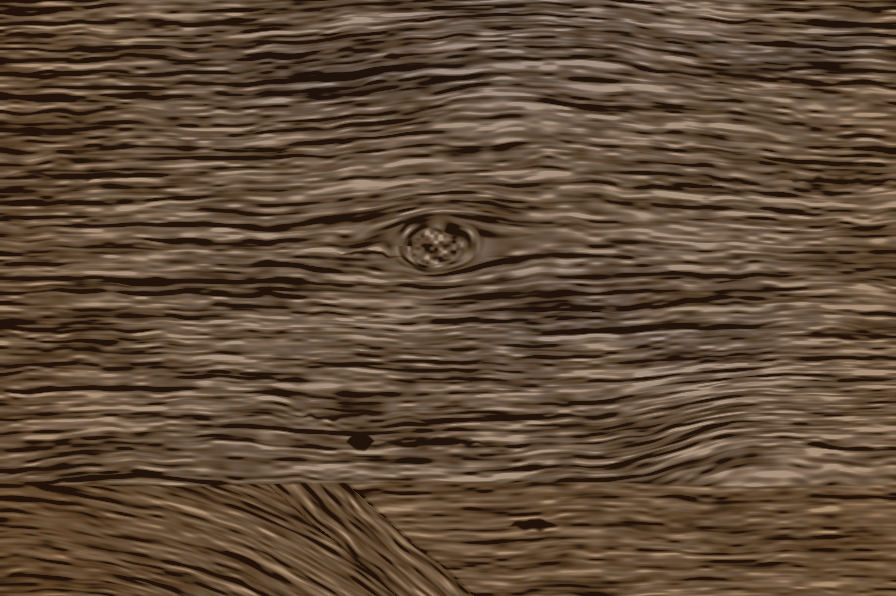
Give the GLSL for this texture, as a Shadertoy shader.

```glsl
// Weathered timber: cracked horizontal grain around a knot, above a warmer jointed plank.
const vec2  KNOT        = vec2(0.732, 0.588);  // knot centre, in canvas heights
const float KNOT_SIZE   = 0.05;
const float SEAM_Y      = 0.188;               // joint between the two planks
const vec2  CUT_POINT   = vec2(0.59, 0.18);    // diagonal cut in the lower plank
const vec2  CUT_NORMAL  = vec2(0.66, 0.75);
const float CUT_WIDTH   = 0.085;
const float BASE_TONE   = 0.60;
const float FIBRE_DEPTH = 1.25;
const float RELIEF      = 1.1;
const float CRACK_DEPTH = 0.5;
const float CRACK_WIDTH = 0.25;                // share of a grain row
const float SOFT        = 0.003;               // edge softness
// Wood colours from dark to light, and the tone at which each is reached
const vec3 WOOD[6] = vec3[6](
    vec3(0.13, 0.07, 0.04), vec3(0.26, 0.19, 0.12), vec3(0.36, 0.27, 0.18),
    vec3(0.40, 0.33, 0.27), vec3(0.51, 0.42, 0.34), vec3(0.66, 0.57, 0.49));
const float STOPS[6] = float[6](0.03, 0.16, 0.35, 0.56, 0.79, 1.0);
// Holes and long splits: centre, half length, half thickness
const vec4 SPLITS[9] = vec4[9](
    vec4(0.66, 0.905, 0.016, 0.006), vec4(0.605, 0.26, 0.024, 0.013),
    vec4(0.73, 0.258, 0.09, 0.007),  vec4(0.895, 0.115, 0.042, 0.009),
    vec4(1.42, 0.695, 0.11, 0.005),  vec4(0.12, 0.705, 0.09, 0.003),
    vec4(0.62, 0.575, 0.05, 0.004),  vec4(0.90, 0.572, 0.07, 0.003),
    vec4(0.57, 0.305, 0.08, 0.004));

float hash(vec2 p) {
    vec3 q = fract(vec3(p.xyx) * 0.1031);
    q += dot(q, q.yzx + 33.33);
    return fract((q.x + q.y) * q.z);
}
float noise(vec2 p) {
    vec2 i = floor(p), f = fract(p);
    f = f * f * (3.0 - 2.0 * f);
    return mix(mix(hash(i), hash(i + vec2(1, 0)), f.x),
               mix(hash(i + vec2(0, 1)), hash(i + vec2(1, 1)), f.x), f.y);
}
float blob(vec2 p, vec2 centre, vec2 size) {
    vec2 d = (p - centre) / size;
    return exp(-dot(d, d));
}
// Height of the fibres; g.x runs along the grain, g.y across it
float fibres(vec2 g) {
    return 0.34 * noise(g * vec2(5.0, 62.0)) + 0.36 * noise(g * vec2(13.0, 115.0) + 31.0)
         + 0.30 * noise(g * vec2(38.0, 180.0) + 77.0);
}
// Rows of thin tapering cracks: dark core, with a lit lip below it
float cracks(vec2 g, float rows, float reach) {
    float y = g.y * rows, row = floor(y);
    float centre = 0.5 + 0.45 * (noise(vec2(g.x * 9.0, row * 7.0)) - 0.5);
    float start = hash(vec2(row, 3.0)) * 40.0;
    float width = CRACK_WIDTH * smoothstep(0.2, 0.9, noise(vec2(g.x * reach + start, row * 5.0)));
    width *= 0.5 + noise(vec2(g.x * 26.0, row * 3.0));
    float d = fract(y) - centre;
    float present = smoothstep(0.0, 0.09, width);
    float core = 1.0 - smoothstep(0.4 * width, width + 0.13, abs(d));
    float lip = smoothstep(0.18, 0.0, abs(d + width + 0.2));
    return present * (core - 0.3 * lip);
}
float grainTone(vec2 g, float cracking) {
    g.y += 0.016 * (noise(g * vec2(5.0, 10.0) + 9.0) - 0.5)
         + 0.005 * (noise(g * vec2(22.0, 28.0) + 5.0) - 0.5);
    float h = fibres(g);
    float slope = h - fibres(g + vec2(0.0, 0.005));
    float dark = cracks(g, 47.0, 4.0) + 0.5 * cracks(g + 2.3, 79.0, 7.0);
    return FIBRE_DEPTH * (h - 0.5) + RELIEF * slope - CRACK_DEPTH * cracking * dark;
}
// Upper plank: flow round the knot, arch above it, swirl at the lower right
vec2 upperGrain(vec2 p) {
    vec2 q = (p - KNOT) * vec2(0.6, 1.0);
    float a2 = KNOT_SIZE * KNOT_SIZE;
    float v = q.y * (1.0 - 0.75 * a2 / (dot(q, q) + 0.45 * a2));
    v -= 0.04 * blob(p, vec2(0.88, 0.86), vec2(0.30, 0.22));
    v -= 0.06 * smoothstep(0.98, 1.28, p.x) * blob(p, vec2(1.4, 0.26), vec2(0.6, 0.13));
    return vec2(p.x, v + 3.0);
}
float knotTone(vec2 q, float r) {
    float rings = noise(vec2(2.0 * atan(q.y, q.x) + 20.0, r * 170.0));
    float burl = noise(q * 95.0 + 50.0) + 0.7 * noise(q * 190.0 + 90.0) - 0.93;
    return mix(1.2 * burl, 1.3 * (rings - 0.62), smoothstep(0.024, 0.034, r));
}
float splitMask(vec2 p) {
    float mask = 0.0;
    float wobble = 0.012 * (noise(p * vec2(18.0, 6.0)) - 0.5) + 0.007 * (noise(p * 75.0) - 0.5);
    for (int i = 0; i < 9; i++) {
        vec2 d = p - SPLITS[i].xy;
        float along = d.x / SPLITS[i].z;
        float body = SPLITS[i].w * (1.0 - along * along) - abs(d.y + wobble);
        mask = max(mask, smoothstep(-SOFT, SOFT, body));
    }
    return mask;
}
vec3 woodColour(float tone) {
    vec3 c = WOOD[0];
    for (int i = 1; i < 6; i++)
        c = mix(c, WOOD[i], clamp((tone - STOPS[i - 1]) / (STOPS[i] - STOPS[i - 1]), 0.0, 1.0));
    return c;
}
void mainImage(out vec4 fragColor, in vec2 fragCoord) {
    vec2 p = fragCoord / iResolution.y;
    vec2 q = (p - KNOT) * vec2(0.7, 1.0);
    float r = length(q) + 0.018 * (noise(p * 28.0) - 0.5);
    float upper = mix(grainTone(upperGrain(p), 1.0), knotTone(q, r), smoothstep(0.06, 0.042, r));
    // Lower plank: arched grain, diagonal strip, then straight grain
    float across = dot(p - CUT_POINT, CUT_NORMAL) + 0.006 * (noise(p * 22.0) - 0.5);
    vec2 strip = vec2(dot(p, vec2(CUT_NORMAL.y, -CUT_NORMAL.x)), across + 11.0);
    vec2 arched = vec2(p.x, p.y + 0.5 * p.x * p.x + 7.0);
    vec2 g = across > 0.0 ? p + vec2(0.0, 15.0) : across > -CUT_WIDTH ? strip : arched;
    float cuts = min(abs(across), abs(across + CUT_WIDTH));
    float lower = 0.8 * grainTone(g, 0.75) - 0.07 - 0.3 * (1.0 - smoothstep(0.001, 2.0 * SOFT, cuts));
    // Joint between the planks
    float joint = p.y - SEAM_Y - 0.012 * (noise(vec2(p.x * 7.0, 3.0)) - 0.5);
    float isUpper = smoothstep(-SOFT, SOFT, joint);
    float tone = BASE_TONE + mix(lower, upper, isUpper);
    tone -= 0.25 * exp(-abs(joint) / 0.004) * noise(vec2(p.x * 9.0, 40.0));
    // Stains, broad patches and uneven light
    float stain = blob(p, vec2(1.32, 0.92), vec2(0.20, 0.05)) + 0.7 * blob(p, vec2(0.56, 0.87), vec2(0.25, 0.05))
                + 0.7 * blob(p, vec2(1.02, 0.46), vec2(0.24, 0.10));
    stain *= smoothstep(0.2, 0.65, noise(p * vec2(7.0, 28.0) + 60.0));
    float gloss = blob(p, vec2(0.87, 1.02), vec2(0.25, 0.20));
    tone += 0.18 * (noise(p * vec2(5.0, 14.0) + 17.0) - 0.5) - 0.2 * stain + 0.12 * gloss;
    tone += 0.06 * smoothstep(1.0, 1.5, p.x) - 0.1 * (1.0 - smoothstep(0.0, 0.35, p.x));
    tone = mix(tone, 0.02, splitMask(p));
    // Warm edges and lower plank, cool stains and gloss
    float warmth = 0.35 * (1.0 - isUpper) + 0.25 * smoothstep(0.4, 0.8, abs(p.x - 0.8));
    vec3 colour = woodColour(tone) * mix(vec3(1.0), vec3(1.05, 0.94, 0.72), warmth);
    colour *= mix(vec3(1.0), vec3(0.92, 0.98, 1.10), clamp(stain + 0.7 * gloss, 0.0, 1.0));
    fragColor = vec4(colour, 1.0);
}
```
